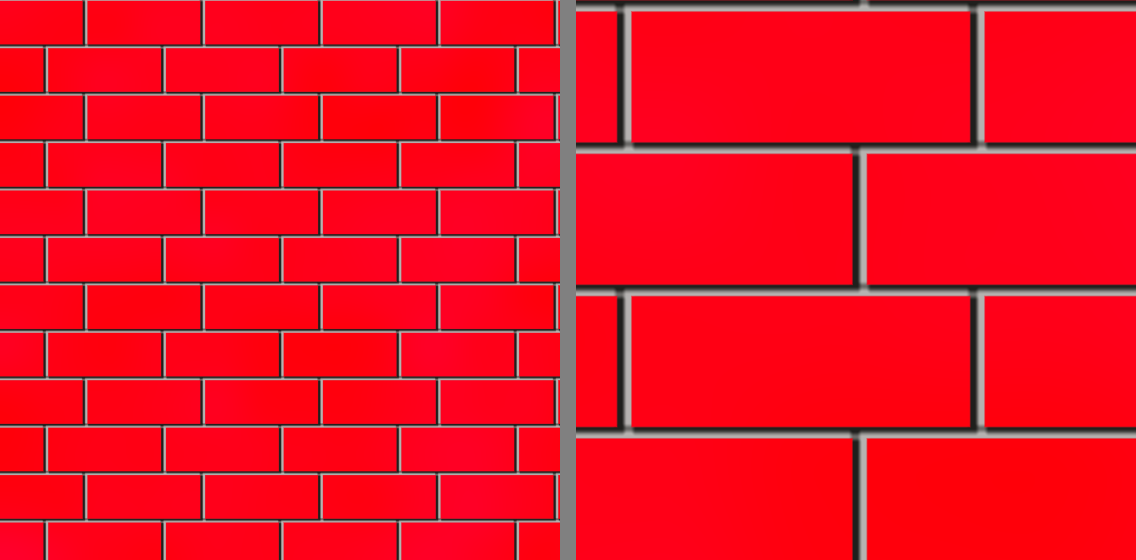
Left: the whole. Right: its middle third, enlarged.
Write a WebGL 2 fragment shader that draws this pattern.

```glsl
#version 300 es
precision highp float;
// Red brick wall in a one-third running bond with embossed grey mortar.

uniform vec2 u_resolution;
out vec4 fragColor;

// Layout, in canvas units
const vec2 PITCH = vec2(0.2102, 0.0847);    // brick plus joint
const vec2 ORIGIN = vec2(0.0818, 0.9173);   // centre of a joint crossing
const vec2 JOINT = vec2(0.0086, 0.0068);    // mortar width: upright, level
const float ROW_SHIFT = 1.0 / 3.0;          // shift of alternate rows, in bricks
const float EDGE_SOFTNESS = 0.0014;

// Mortar relief, lit from the lower right
const vec2 RELIEF_STEP = vec2(0.0027, -0.0025);
const float RELIEF_FALLOFF = 0.0034;
const vec3 MORTAR_SHADOW = vec3(0.12, 0.12, 0.11);
const vec3 MORTAR_LIGHT = vec3(0.71, 0.70, 0.69);

// Brick tint
const vec3 BRICK_WARM = vec3(1.0, 0.0, 0.0);
const vec3 BRICK_COOL = vec3(1.0, 0.0, 0.19);
const float TINT_SCALE = 5.0;

float hash(ivec2 cell) {
    uvec2 q = uvec2(cell) * uvec2(1597u, 3812u) + 7919u;
    uint n = (q.x ^ (q.y << 8)) * 747796u + 28914u;
    n = ((n >> 15) ^ n) * 277803u;
    n = (n >> 13) ^ n;
    return float(n & 65535u) / 65535.0;
}

float valueNoise(vec2 p) {
    ivec2 cell = ivec2(floor(p));
    vec2 f = fract(p);
    f = f * f * (3.0 - 2.0 * f);
    float bottom = mix(hash(cell), hash(cell + ivec2(1, 0)), f.x);
    float top = mix(hash(cell + ivec2(0, 1)), hash(cell + ivec2(1, 1)), f.x);
    return mix(bottom, top, f.y);
}

// Signed distance to the brick in this cell, negative inside
float brickDistance(vec2 p) {
    vec2 grid = (p - ORIGIN) / PITCH;
    float row = floor(grid.y);
    grid.x -= ROW_SHIFT * (1.0 - mod(row, 2.0));
    vec2 local = (fract(grid) - 0.5) * PITCH;
    vec2 d = abs(local) - 0.5 * (PITCH - JOINT);
    return length(max(d, 0.0)) + min(max(d.x, d.y), 0.0);
}

float brickHeight(vec2 p) {
    return 1.0 - smoothstep(0.0, RELIEF_FALLOFF, brickDistance(p));
}

void main() {
    vec2 p = gl_FragCoord.xy / u_resolution.y;

    // Mortar: dark below and right of bricks, light before the next ones
    float slope = brickHeight(p + RELIEF_STEP) - brickHeight(p - RELIEF_STEP);
    vec3 mortar = mix(MORTAR_SHADOW, MORTAR_LIGHT, 0.5 + 0.5 * slope);

    // Bricks: broad drift of tint across the wall
    float tint = 0.7 * valueNoise(p * TINT_SCALE)
               + 0.3 * valueNoise(p * TINT_SCALE * 2.1 + 17.0);
    vec3 brick = mix(BRICK_WARM, BRICK_COOL, tint);

    float blur = 0.5 * max(EDGE_SOFTNESS, 1.5 / u_resolution.y);
    float mask = 1.0 - smoothstep(-blur, blur, brickDistance(p));
    fragColor = vec4(mix(mortar, brick, mask), 1.0);
}
```
